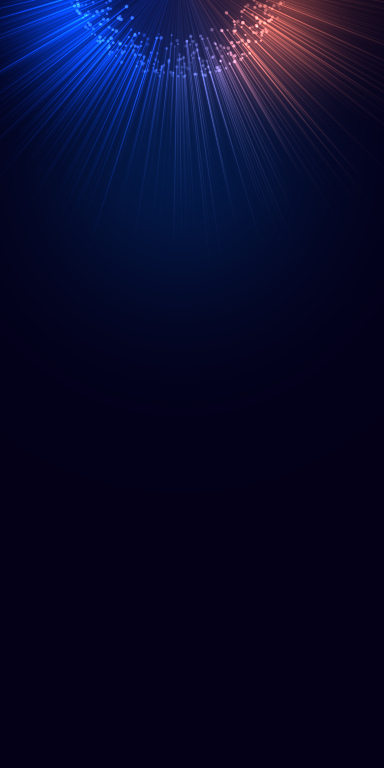
Reproduce this background procedurally as a WebGL 2 fragment shader.

```glsl
#version 300 es
precision highp float;
// Fan of fibre-optic light rays, blue to copper, falling from the top into deep navy.

uniform vec2 u_resolution;
out vec4 outColor;

// Lengths are in canvas widths; heights are measured down from the top edge.
const vec2 FAN_CENTER = vec2(0.465, 0.09);
const float RIM_RADIUS = 0.295;
const float INNER_RADIUS = 0.17;
const float RAY_WIDTH = 0.0011;
const float DOT_RADIUS = 0.0042;
const float CELLS_PER_RADIAN = 13.0;
const int LAYERS = 9;

const vec3 NIGHT = vec3(0.012, 0.0, 0.095);
const vec3 DEEP_GLOW = vec3(0.0, 0.10, 0.19);
const vec3 BLUE = vec3(0.03, 0.29, 1.0);
const vec3 LAVENDER = vec3(0.42, 0.45, 0.78);
const vec3 COPPER = vec3(0.95, 0.46, 0.30);
const vec3 BLUE_GLOW = vec3(0.0, 0.16, 0.52);
const vec3 COPPER_GLOW = vec3(0.36, 0.16, 0.09);

float hash(vec2 p) {
    vec3 q = fract(vec3(p.xyx) * 0.1031);
    q += dot(q, q.yzx + 33.33);
    return fract((q.x + q.y) * q.z);
}

float gauss(vec2 offset, vec2 spread) {
    vec2 q = offset / spread;
    return exp(-dot(q, q));
}

// Hue by angle: blue on the left, pale in the middle, copper on the right.
vec3 fanColor(float angle) {
    vec3 c = mix(BLUE, LAVENDER, smoothstep(-0.45, 0.2, angle));
    return mix(c, COPPER, smoothstep(0.2, 0.75, angle));
}

// One ring of rays; each starts at a glowing dot and fades outward.
vec3 rayLayer(float angle, float radius, float layer, float pixel) {
    float slot = angle * CELLS_PER_RADIAN + hash(vec2(layer, 91.0)) + 40.0;
    vec2 id = vec2(floor(slot), layer * 17.0 + 3.0);
    float shift = mix(0.3, 0.7, hash(id));
    float across = abs(fract(slot) - shift) / CELLS_PER_RADIAN * radius;
    float rayAngle = angle + (shift - fract(slot)) / CELLS_PER_RADIAN;

    float start = mix(INNER_RADIUS, RIM_RADIUS, sqrt(hash(id + 5.3)));
    float finish = mix(0.46, 0.86, hash(id + 11.7));
    float strength = mix(0.12, 0.85, pow(hash(id + 23.1), 2.0));
    float side = mix(0.55, 1.0, smoothstep(0.15, 0.8, abs(rayAngle)));
    side *= 1.0 - 0.65 * smoothstep(0.85, 1.25, rayAngle);

    // Thin line, widened to a pixel at constant energy.
    float width = max(RAY_WIDTH, 0.6 * pixel);
    float line = exp(-pow(across / width, 2.0)) * RAY_WIDTH / width;
    line += 0.10 * exp(-across / 0.005);
    float fade = pow(clamp((finish - radius) / (finish - start), 0.0, 1.0), 1.7);
    fade *= mix(0.12, 1.0, smoothstep(start - 0.01, start + 0.01, radius));

    // Bright fibre tip at the start of the ray.
    float tipDistance = length(vec2(across, radius - start));
    float size = DOT_RADIUS * mix(0.55, 1.1, hash(id + 37.9));
    float tip = 1.0 - smoothstep(size - pixel * 0.7, size + pixel * 0.7, tipDistance);
    tip *= mix(0.25, 0.85, hash(id + 51.3));

    vec3 color = fanColor(rayAngle);
    vec3 tipColor = mix(color, vec3(0.75, 0.78, 1.0), 0.25);
    return color * line * fade * strength * side * 1.25 + tipColor * tip * side;
}

void main() {
    float pixel = 1.0 / u_resolution.x;
    vec2 p = gl_FragCoord.xy * pixel;
    p.y -= u_resolution.y * pixel;

    vec2 d = p - FAN_CENTER;
    float radius = length(d);
    float angle = atan(d.x, -d.y);

    // Broad glows behind the rays, hollow inside the rim.
    float hollow = mix(0.3, 1.0, smoothstep(0.14, 0.31, radius));
    vec3 color = NIGHT;
    color += DEEP_GLOW * gauss(p - vec2(0.47, -0.42), vec2(0.36, 0.38));
    color += BLUE_GLOW * hollow * gauss(p - vec2(0.19, -0.04), vec2(0.16, 0.17));
    color += COPPER_GLOW * hollow * gauss(p - vec2(0.70, -0.06), vec2(0.15, 0.16));
    color += vec3(0.07, 0.035, 0.02) * gauss(p - vec2(0.85, 0.0), vec2(0.25, 0.2));
    color += vec3(0.04, 0.04, 0.09) * gauss(p - vec2(0.46, -0.08), vec2(0.2, 0.17));

    for (int i = 0; i < LAYERS; i++) {
        color += rayLayer(angle, radius, float(i), pixel);
    }

    outColor = vec4(clamp(color, 0.0, 1.0), 1.0);
}
```
